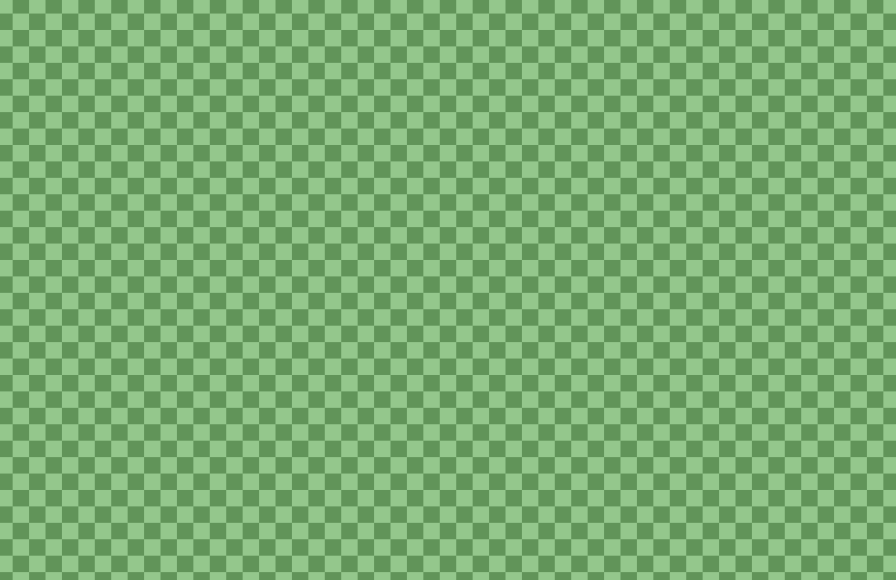
A WebGL 2 fragment shader for this pattern:

```glsl
#version 300 es
precision highp float;
// A two-tone green checkerboard of small square cells, cropped by the canvas.
// Each axis is a triangle wave of signed distance to the nearest cell edge;
// the product of the two smoothed signs picks the light or the dark green.

uniform vec2 u_resolution;
out vec4 fragColor;

// Signed distance to the nearest edge: positive in even cells, negative in odd.
vec2 cellDistance(vec2 p) {
    return abs(mod(p, 2.0) - 1.0) - 0.5;
}

void main() {
    // Cell units: about 54.5 cells across, one column centred on the canvas
    float pixel = 54.54 / u_resolution.x;
    vec2 p = (gl_FragCoord.xy - vec2(0.5 * u_resolution.x, 0.0)) * pixel;
    p.y += 0.02;

    // One-pixel ramp across each edge
    vec2 side = clamp(2.0 * cellDistance(p) / pixel, -1.0, 1.0);
    float lightness = 0.5 + 0.5 * side.x * side.y;

    vec3 darkGreen = vec3(0.38, 0.58, 0.35);
    vec3 lightGreen = vec3(0.58, 0.78, 0.55);
    fragColor = vec4(mix(darkGreen, lightGreen, lightness), 1.0);
}
```
